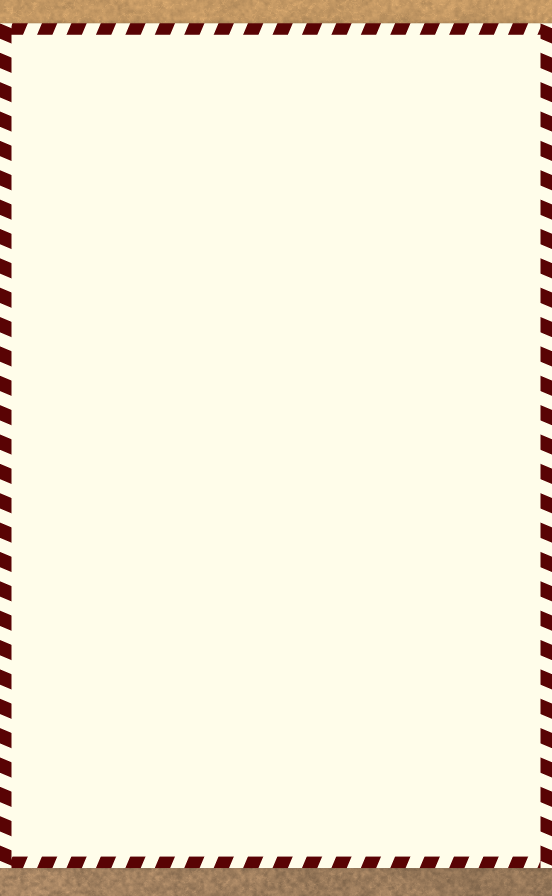
Reproduce this background procedurally as a Shadertoy shader.

```glsl
const vec2 CANVAS = vec2(0.6146, 1.0);   // measured in canvas heights
const float SHEET_TOP = 0.9740;
const float SHEET_BOTTOM = 0.0312;
const float BAND = 0.0128;
const float PERIOD = 0.03277;
const float STRIPE_WIDTH = 0.0171;
const float SLANT = 0.42;

const vec3 CREAM = vec3(1.0, 0.992, 0.918);
const vec3 MAROON = vec3(0.35, 0.012, 0.016);
const vec3 TAN_LEATHER = vec3(0.765, 0.595, 0.39);
const vec3 BROWN_LEATHER = vec3(0.61, 0.485, 0.36);

float hash(vec2 p) {
    vec3 q = fract(vec3(p.xyx) * 0.1031);
    q += dot(q, q.yzx + 33.33);
    return fract((q.x + q.y) * q.z);
}

float valueNoise(vec2 p) {
    vec2 cell = floor(p);
    vec2 f = fract(p);
    f = f * f * (3.0 - 2.0 * f);
    float low = mix(hash(cell), hash(cell + vec2(1.0, 0.0)), f.x);
    float high = mix(hash(cell + vec2(0.0, 1.0)), hash(cell + 1.0), f.x);
    return mix(low, high, f.y);
}

float fbm(vec2 p) {
    float sum = 0.0;
    float weight = 0.5;
    for (int i = 0; i < 4; i++) {
        sum += weight * valueNoise(p);
        p = mat2(1.6, 1.2, -1.2, 1.6) * p + 7.3;
        weight *= 0.5;
    }
    return sum;
}

// Antialiased coverage of the region where distance is negative
float coverage(float distance, float pixel) {
    return clamp(0.5 - distance / pixel, 0.0, 1.0);
}

float stripes(float along, float center, float pixel) {
    float offset = abs(fract((along - center) / PERIOD + 0.5) - 0.5) * PERIOD;
    return coverage(offset - 0.5 * STRIPE_WIDTH, pixel);
}

// Mottled hide with fine grain and thin creases
vec3 leather(vec2 p, vec3 base, float roughness) {
    float mottling = fbm(p * 45.0) - 0.47;
    float grain = fbm(p * 240.0) - 0.47;
    float crease = abs(fbm(p * vec2(65.0, 85.0) + 19.0) - 0.47);
    float shade = 1.0 + 0.12 * mottling + roughness * grain;
    shade += 0.07 * (1.0 - smoothstep(0.0, 0.025, crease));
    return base * shade;
}

void mainImage(out vec4 fragColor, in vec2 fragCoord) {
    vec2 p = fragCoord / iResolution.xy * CANVAS;
    float pixel = 1.0 / iResolution.y;

    // Leather behind the sheet
    float upper = step(0.5, p.y);
    vec3 brown = BROWN_LEATHER * mix(1.06, 0.95, p.x / CANVAS.x);
    vec3 hide = leather(p, mix(brown, TAN_LEATHER, upper), mix(0.42, 0.25, upper));

    // Signed distances to the sheet and its border bands
    float sheet = max(p.y - SHEET_TOP, SHEET_BOTTOM - p.y);
    float sideDistance = min(p.x, CANVAS.x - p.x) - BAND;
    float endDistance = -sheet - BAND;

    // Slanted stripes, measured around each band's centre line
    float side = step(0.5 * CANVAS.x, p.x);
    float sideCenter = mix(0.5 * BAND, CANVAS.x - 0.5 * BAND, side);
    float endCenter = mix(SHEET_BOTTOM + 0.5 * BAND, SHEET_TOP - 0.5 * BAND, upper);
    float sideStripes = stripes(p.y + SLANT * (p.x - sideCenter), 0.7988, pixel);
    float endStripes = stripes(p.x - SLANT * (p.y - endCenter), 0.2819, pixel);

    // The side bands overlap the end bands at the corners
    float ink = endStripes * coverage(endDistance, pixel);
    ink = mix(ink, sideStripes, coverage(sideDistance, pixel));
    vec3 paper = mix(CREAM, MAROON, ink);

    // Soft contact shadow along the sheet
    hide *= 1.0 - 0.12 * exp(-max(sheet, 0.0) / 0.002);

    vec3 color = mix(hide, paper, coverage(sheet, pixel));
    fragColor = vec4(clamp(color, 0.0, 1.0), 1.0);
}
```
